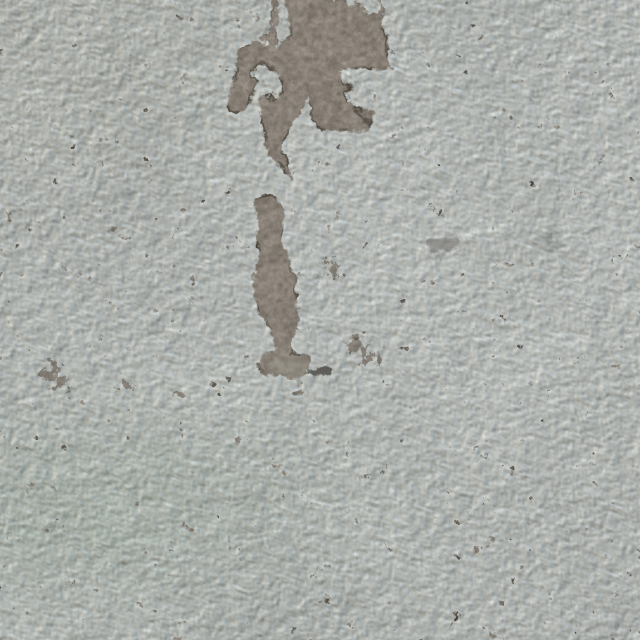
This texture is drawn by a WebGL 1 fragment shader. Its source:

```glsl
precision highp float;
uniform vec2 u_resolution;

float hash(vec2 p) {
  vec3 q = fract(vec3(p.xyx) * 0.1031);
  q += dot(q, q.yzx + 33.33);
  return fract((q.x + q.y) * q.z);
}

float noise(vec2 p) {
  vec2 i = floor(p), f = fract(p);
  f = f * f * (3.0 - 2.0 * f);
  return mix(mix(hash(i), hash(i + vec2(1.0, 0.0)), f.x),
             mix(hash(i + vec2(0.0, 1.0)), hash(i + 1.0), f.x), f.y);
}

float fbm(vec2 p) {
  float sum = 0.0, amp = 0.5;
  for (int i = 0; i < 4; i++) {
    sum += amp * noise(p);
    p = mat2(1.6, 1.2, -1.2, 1.6) * p + 7.3;
    amp *= 0.5;
  }
  return sum;
}

// Segment whose radius changes from ra to rb
float taper(vec2 p, vec2 a, vec2 b, float ra, float rb) {
  vec2 ab = b - a;
  float h = clamp(dot(p - a, ab) / dot(ab, ab), 0.0, 1.0);
  return length(p - a - ab * h) - mix(ra, rb, h);
}

float box(vec2 p, vec2 halfSize) {
  vec2 q = abs(p) - halfSize;
  return length(max(q, 0.0)) + min(max(q.x, q.y), 0.0);
}

float blot(vec2 p, vec2 center, vec2 radius) {
  vec2 q = (p - center) / radius;
  return exp(-dot(q, q));
}

// Plaster relief, with grain tilting toward the lower right
float relief(vec2 p) {
  vec2 q = mat2(0.94, 0.34, -0.34, 0.94) * p;
  q += 0.006 * vec2(noise(p * 45.0), noise(p * 45.0 + 19.0));
  return 0.55 * noise(q * vec2(82.0, 118.0)) + 0.45 * noise(q * vec2(150.0, 200.0) + 31.0)
       + 0.22 * noise(p * 270.0) + 0.3 * noise(p * 38.0 + 5.0);
}

float upperPatch(vec2 p) {
  float d = box(p - vec2(0.53 + 0.12 * (0.95 - p.y), 0.96), vec2(0.077, 0.068));
  d = max(d, -taper(p, vec2(0.53, 1.005), vec2(0.58, 0.995), 0.006, 0.014));
  d = min(d, taper(p, vec2(0.505, 0.9), vec2(0.514, 0.832), 0.034, 0.027));
  d = min(d, taper(p, vec2(0.512, 0.824), vec2(0.562, 0.811), 0.027, 0.017));
  d = min(d, taper(p, vec2(0.465, 0.915), vec2(0.444, 0.838), 0.034, 0.03));
  d = min(d, taper(p, vec2(0.43, 0.835), vec2(0.43, 0.762), 0.026, 0.011));
  d = min(d, taper(p, vec2(0.43, 0.762), vec2(0.458, 0.723), 0.01, 0.004));
  d = min(d, taper(p, vec2(0.393, 0.908), vec2(0.371, 0.838), 0.02, 0.016));
  d = min(d, taper(p, vec2(0.39, 0.915), vec2(0.45, 0.91), 0.018, 0.02));
  return max(d, -taper(p, vec2(0.408, 0.888), vec2(0.422, 0.868), 0.012, 0.019));
}

float lowerPatch(vec2 p) {
  float d = taper(p, vec2(0.419, 0.672), vec2(0.425, 0.62), 0.022, 0.02);
  d = min(d, taper(p, vec2(0.425, 0.62), vec2(0.431, 0.558), 0.018, 0.036));
  d = min(d, taper(p, vec2(0.431, 0.558), vec2(0.441, 0.465), 0.036, 0.016));
  d = min(d, taper(p, vec2(0.441, 0.47), vec2(0.442, 0.43), 0.015, 0.018));
  return min(d, taper(p, vec2(0.425, 0.434), vec2(0.462, 0.427), 0.021, 0.022));
}

void main() {
  vec2 uv = gl_FragCoord.xy / u_resolution;
  float px = 1.0 / u_resolution.y;
  float rough = fbm(uv * 45.0 + 3.0) - 0.47;
  float fine = fbm(uv * 130.0) - 0.47;

  // Lit plaster with soft colour drift
  float slope = relief(uv) - relief(uv + vec2(-0.0033, 0.0042));
  float tint = relief(uv + vec2(0.003, 0.001)) - relief(uv - vec2(0.003, 0.001));
  float drift = fbm(uv * 5.0 + 11.0) - 0.47;
  vec3 col = vec3(0.677, 0.692, 0.679) + 0.06 * drift + 0.05 * rough;
  col += 0.03 * blot(uv, vec2(0.33, 0.4), vec2(0.22, 0.07));
  col += 0.022 * blot(uv, vec2(0.75, 0.55), vec2(0.35, 0.25));
  col -= vec3(0.045, 0.03, 0.045) * blot(uv, vec2(0.12, 0.2), vec2(0.35, 0.16));
  col -= vec3(0.01, 0.012, 0.02) * blot(uv, vec2(0.1, 0.9), vec2(0.3, 0.2));
  col += 0.235 * slope + 0.06 * fine;
  col += tint * vec3(0.03, 0.0, -0.035);

  // Faint stains, cracks and a raised ridge
  col -= 0.13 * blot(uv + 0.03 * rough, vec2(0.857, 0.621), vec2(0.022, 0.01));
  col -= 0.06 * blot(uv, vec2(0.195, 0.7), vec2(0.018, 0.013));
  col -= 0.06 * blot(uv, vec2(0.54, 0.065), vec2(0.025, 0.013));
  col -= 0.05 * smoothstep(0.004, 0.0, taper(uv + 0.01 * rough, vec2(0.87, 0.79), vec2(0.873, 0.69), 0.001, 0.0));
  col += 0.04 * smoothstep(0.006, 0.0, taper(uv + 0.04 * rough, vec2(0.72, 0.63), vec2(0.8, 0.655), 0.002, 0.001));

  // Exposed undercoat with ragged borders and flakes at the upper left
  float upper = upperPatch(uv + 0.014 * rough) + 0.018 * rough + 0.012 * fine;
  float lower = lowerPatch(uv) + 0.022 * rough + 0.012 * fine;
  float scatter = blot(uv, vec2(0.415, 0.955), vec2(0.045, 0.06));
  float flakes = 0.04 * (fbm(uv * 70.0 + 9.0) - 0.76 + 0.25 * scatter);
  float bare = min(min(upper, lower), -flakes);
  float chips = taper(uv, vec2(0.083, 0.418), vec2(0.095, 0.404), 0.01, 0.012);
  chips = min(chips, length(uv - vec2(0.197, 0.397)) - 0.003);
  chips = min(chips, length(uv - vec2(0.518, 0.581)) - 0.007);
  chips = min(chips, taper(uv, vec2(0.553, 0.463), vec2(0.58, 0.438), 0.002, 0.004));
  chips += 0.03 * rough + 0.06 * fine;

  vec3 ground = vec3(0.53, 0.5, 0.463) + 0.2 * fine + 0.05 * rough + 0.07 * slope;
  ground = mix(ground, vec3(0.57, 0.56, 0.52) + 0.12 * fine, 0.7 * blot(uv, vec2(0.455, 0.43), vec2(0.03, 0.02)));
  float cover = smoothstep(1.3 * px, -1.3 * px, bare);
  col = mix(col, ground, cover);
  col = mix(col, ground - 0.04, 0.8 * smoothstep(0.004, -0.004, chips));

  float dent = taper(uv, vec2(0.68, 0.613), vec2(0.708, 0.62), 0.013, 0.012) + 0.02 * rough + 0.015 * fine;
  col = mix(col, vec3(0.55, 0.55, 0.535) + 0.1 * fine + 0.06 * slope, 0.85 * smoothstep(0.005, -0.004, dent));

  // Broken shadow and bright lip around the peeled paint
  float rim = smoothstep(0.004, 0.0, abs(bare + 0.0015));
  float broken = smoothstep(0.45, 0.75, noise(uv * 52.0 + 4.0));
  col -= 0.2 * rim * broken * (1.0 - 0.6 * scatter);
  col += 0.03 * smoothstep(0.005, 0.0, abs(bare - 0.004)) * (1.0 - cover);
  float crack = taper(uv, vec2(0.482, 0.418), vec2(0.513, 0.421), 0.006, 0.001) + 0.02 * rough + 0.012 * fine;
  crack = min(crack, taper(uv, vec2(0.556, 0.824), vec2(0.577, 0.809), 0.001, 0.004) + 0.01 * fine);
  col = mix(col, vec3(0.32, 0.31, 0.29), 0.85 * smoothstep(0.003, -0.002, crack));

  gl_FragColor = vec4(clamp(col, 0.0, 1.0), 1.0);
}
```
